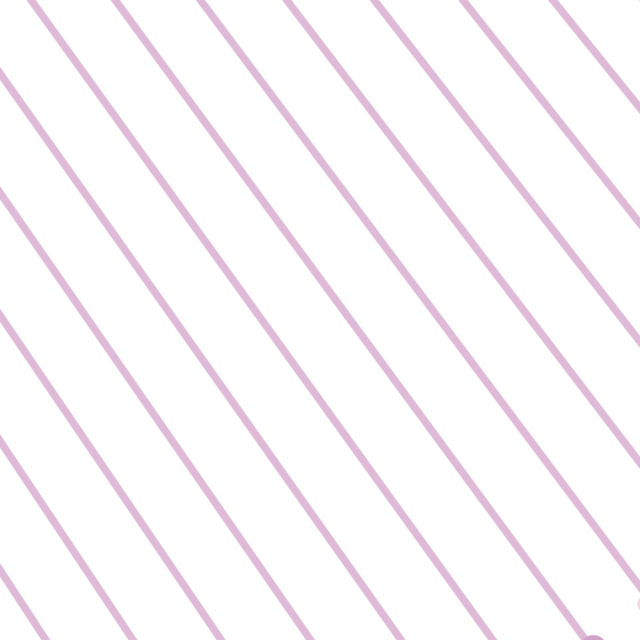
Give the GLSL for this pattern, as a WebGL 1 fragment shader.

```glsl
precision highp float;
// Thin mauve diagonal stripes on white, falling from upper left to lower right.
// The stripes are rays of a very distant fan, so they spread slightly along
// their length; two small dots are cut off by the lower right edges.

uniform vec2 u_resolution;

#define STRIPE_ANGLE -0.9399
#define STRIPE_SPACING 0.1119
#define STRIPE_OFFSET 0.0383
#define STRIPE_WIDTH 0.0117
#define FAN_DISTANCE 12.4
#define EDGE_SOFTNESS 0.0016
#define PAPER_COLOR vec3(1.0, 1.0, 1.0)
#define STRIPE_COLOR vec3(0.87, 0.73, 0.84)
#define DOT_COLOR vec3(0.82, 0.64, 0.78)
#define SPECK_COLOR vec3(0.95, 0.84, 0.88)

// Signed distance to the nearest ray of the fan
float fanStripes(vec2 p) {
    vec2 direction = vec2(cos(STRIPE_ANGLE), sin(STRIPE_ANGLE));
    vec2 normal = vec2(-direction.y, direction.x);
    float spread = 1.0 + dot(p, direction) / FAN_DISTANCE;
    float cell = (dot(p, normal) / spread - STRIPE_OFFSET) / STRIPE_SPACING;
    float offCenter = abs(fract(cell + 0.5) - 0.5);
    return offCenter * STRIPE_SPACING * spread - 0.5 * STRIPE_WIDTH;
}

float disc(vec2 p, vec2 center, float radius) {
    return length(p - center) - radius;
}

// Coverage of a shape, with an edge never thinner than a pixel
float coverage(float distance) {
    float soft = max(EDGE_SOFTNESS, 0.7 / min(u_resolution.x, u_resolution.y));
    return 1.0 - smoothstep(-soft, soft, distance);
}

void main() {
    vec2 uv = gl_FragCoord.xy / u_resolution;

    vec3 color = mix(PAPER_COLOR, STRIPE_COLOR, coverage(fanStripes(uv - 0.5)));

    // Dots mostly hidden beyond the canvas edges
    color = mix(color, DOT_COLOR, coverage(disc(uv, vec2(0.927, -0.0143), 0.022)));
    color = mix(color, SPECK_COLOR, coverage(disc(uv, vec2(1.009, 0.056), 0.013)));

    gl_FragColor = vec4(color, 1.0);
}
```
